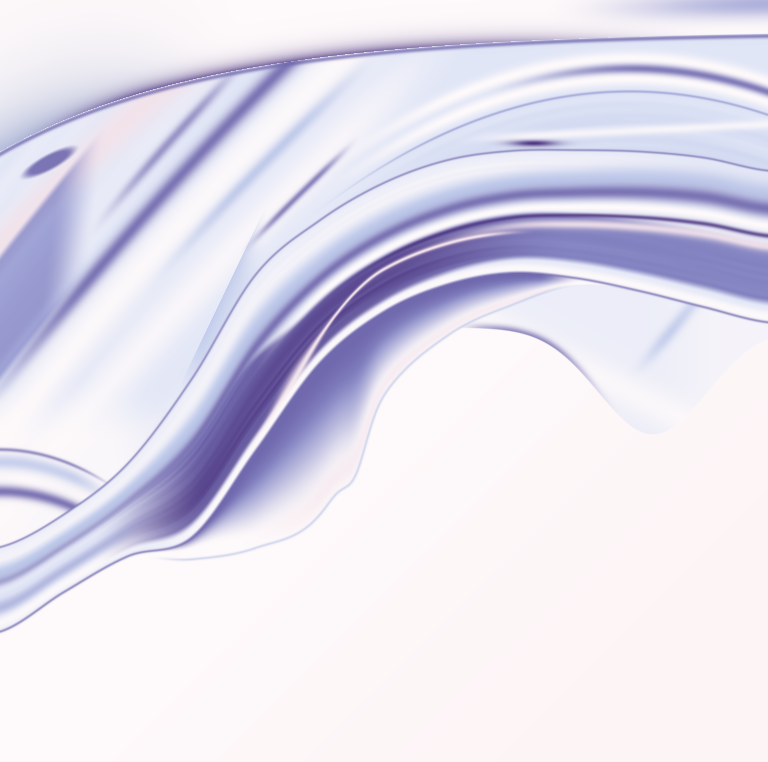
Give the GLSL for this background, as a WebGL 2 fragment shader.

```glsl
#version 300 es
precision highp float;
// Folded violet glass ribbons sweeping over a warm white ground.
// Smooth curves bound each sheet; soft bands give the reflections.
uniform vec2 u_resolution;
out vec4 fragColor;

const vec3 WHITE = vec3(.995, .978, .982), PINK = vec3(.95, .89, .92);
const vec3 PALE = vec3(.88, .9, .965), BLUE = vec3(.7, .75, .9);
const vec3 MID = vec3(.58, .6, .82), VIOLET = vec3(.44, .41, .68), DEEP = vec3(.31, .22, .51);

// Spline depths below the top, at even steps in x
const float UPPER[] = float[](.718, .675, .608, .497, .36, .289, .24, .21, .198, .197, .199, .207, .224);
const float LOWER[] = float[](.829, .777, .73, .705, .591, .476, .409, .373, .358, .365, .382, .403, .423);
const float HEM[] = float[](.829, .777, .735, .734, .719, .675, .518, .44, .4, .374, .382, .403, .423);

float curve(float x, float k[13]) {
  float s = clamp(x, 0., .9999) * 12.;
  int i = int(s);
  float f = s - float(i), a = k[max(i - 1, 0)], b = k[i], c = k[i + 1], d = k[min(i + 2, 12)];
  return b + .5 * f * (c - a + f * (2. * a - 5. * b + 4. * c - d + f * (3. * (b - c) + d - a)));
}
float hash(vec2 p) {
  vec3 q = fract(p.xyx * .1031);
  q += dot(q, q.yzx + 33.33);
  return fract((q.x + q.y) * q.z);
}
float noise(vec2 p) {
  vec2 i = floor(p), f = fract(p), o = vec2(0, 1);
  f = f * f * (3. - 2. * f);
  return mix(mix(hash(i), hash(i + o.yx), f.x), mix(hash(i + o), hash(i + o.yy), f.x), f.y);
}
float band(float d, float w) { return exp(-d * d / (w * w)); }
float ramp(float a, float b, float x) { return smoothstep(a, b, x); }
float fade(float a, float b, float x) { return 1. - ramp(a, b, x); }
float span(float a, float b, float w, float x) { return ramp(a - w, a + w, x) * fade(b - w, b + w, x); }
// Turns a height difference into a distance across the edge
float dist(float d) { return d / max(length(vec2(dFdx(d), dFdy(d))) * u_resolution.y, 1e-4); }
float fill(float d) { return ramp(-.0012, .0012, d); }
// Lays a soft stripe of colour k over c
void tint(inout vec3 c, vec3 k, float amount, float d, float w) { c = mix(c, k, amount * band(d, w)); }

vec3 backdrop(float x, float y, float above) {
  vec3 c = mix(WHITE, vec3(.99, .955, .96), ramp(.9, 1.9, x + y));
  c = mix(c, BLUE * .92, .85 * exp(-above / .05) * fade(0., .32, x));
  tint(c, MID, .75 * ramp(.7, 1., x), y - .03 + .025 * x, .018);
  return mix(c, DEEP, .8 * exp(-above / .009) * fade(.45, .95, x) * ramp(0., .2, x));
}

// Slanted folds of the upper sheet
vec3 folds(float x, float y) {
  float e = y - .512 + 1.29 * x - .39 * x * x, grain = noise(vec2(x * 3., e * 42.));
  vec3 c = mix(PALE, WHITE, .35 * grain);
  tint(c, WHITE, .9, e - .065, .035);
  tint(c, WHITE, .75, e - .17, .035);
  tint(c, PINK, 1., e + .19 - .24 * x, .03);
  float pane = span(-.175, -.015, .008, e) * fade(.1, .16, x + .12 * y);
  c = mix(c, mix(MID, VIOLET, .35 * grain), .85 * pane);
  tint(c, VIOLET, .9 * fade(.38, .56, y + .2 * x), e, .016);
  tint(c, VIOLET, .65 * span(.16, .29, .05, x), e + .06, .01);
  tint(c, BLUE, .75 * span(.25, .44, .07, x), e - .1, .012);
  tint(c, VIOLET, .8 * span(.34, .44, .03, x), e - .187, .006);
  float fold = y - .998 + 2.1 * x;
  c = mix(c, BLUE, .7 * span(.25, .33, .02, x) * fill(fold) * exp(-abs(fold) / .05));
  vec2 eye = mat2(.88, .48, -.48, .88) * vec2(x - .064, y - .213);
  c = mix(c, VIOLET, .9 * fade(.6, 1.1, length(eye / vec2(.042, .011))));
  // Curled strip in the lower left hollow
  c = mix(c, WHITE, .85 * ramp(.5, .58, y) * fade(.14, .24, x));
  float curl = y - .59 - 2.25 * x * x, keep = fade(.09, .16, x);
  tint(c, BLUE, .7 * keep, curl - .016, .01);
  tint(c, VIOLET, .9 * keep, curl - .055, .008);
  tint(c, VIOLET, .7 * keep, curl, .0025);
  return c;
}

// Nested arcs of the upper sheet
vec3 arcs(float x, float y) {
  float arc = y - .09 - .95 * (x - .82) * (x - .82);
  vec3 c = mix(PALE, BLUE, .4 * noise(vec2(x * 4., arc * 130.)) * ramp(0., .1, arc));
  tint(c, WHITE, 1., abs(arc) - .013, .009);
  tint(c, VIOLET, .85 * ramp(.62, .85, x), arc, .006);
  tint(c, MID, .7, arc - .03, .0018);
  tint(c, WHITE, .8 * ramp(.58, .7, x), y - .213 + .05 * x, .006);
  tint(c, DEEP, band(x - .695, .03), y - .188, .004);
  return c;
}

// Main ribbon, t runs from its upper to its lower edge
vec3 ribbon(float x, float t) {
  float u = t + .16 * ramp(.5, 1., x), grain = noise(vec2(x * 5., t * 38.));
  float body = ramp(.12, .27, x), far = ramp(.5, .75, x), thin = 1. - body;
  vec3 c = mix(PALE, WHITE, .6 * band(t - .14, .1) + .2 * grain);
  tint(c, BLUE, .8, u - .31, .09);
  tint(c, VIOLET, .5 + .4 * body, u - .41, .055);
  tint(c, MID, .6 * thin, t - .72, .09);
  tint(c, WHITE, .9 * thin, t - .9, .09);
  vec3 dark = mix(mix(VIOLET, DEEP, .9 * band(t - .73, .2)), mix(MID, VIOLET, .5), far);
  float start = mix(.43, .56, ramp(.3, .4, x)) - .06 * far;
  c = mix(c, mix(dark, MID, .3 * grain), body * span(start, .92 - .05 * far, .03, t));
  tint(c, WHITE, ramp(.33, .43, x), u - .525, .035);
  tint(c, DEEP, .85 * ramp(.4, .55, x), u - .59, .016);
  tint(c, PINK, .9 * far, u - .66, .035);
  float crease = t - mix(.95, .67, ramp(.34, .5, x));
  tint(c, PINK, span(.33, .66, .04, x), crease, .017 + .05 * band(x - .375, .035));
  tint(c, WHITE, .95 * ramp(.17, .28, x), t - .965, .045);
  return c;
}

// Hanging lobe, s runs from the ribbon to the free edge
vec3 lobe(float x, float s) {
  vec3 c = mix(VIOLET, MID, .8 * ramp(.05, .5, s));
  c = mix(c, WHITE, ramp(.25, .9, s + .5 * fade(.2, .34, x)));
  tint(c, PINK, .6 * ramp(.3, .45, x), s - .88, .1);
  return c;
}
vec3 petal(float x, float y, float edge) {
  vec3 c = mix(WHITE, PALE, .6);
  tint(c, WHITE, .8, y - .105 - .5 * x, .025);
  tint(c, BLUE, .8 * fade(.43, .5, y), x - 1.222 + .8 * y, .011);
  tint(c, VIOLET, .75 * span(.62, .76, .05, x), edge, .006);
  return mix(c, WHITE, .5 * ramp(.84, .95, x));
}

void main() {
  vec2 p = gl_FragCoord.xy / u_resolution;
  float x = p.x, y = 1. - p.y, top = y - .04 - .159 * exp(-3.6 * x);
  float up = y - curve(x, UPPER), low = y - curve(x, LOWER);
  float hem = min(low, y - curve(x, HEM) - .035 * band(x - .463, .02));
  float dTop = dist(top), dUp = dist(up), dLow = dist(low), dHem = dist(hem);
  float dTip = dist(y - .43 - .14 * band(x - .85, .1)), hang = span(.22, .73, .03, x);
  // Layers from back to front
  vec3 c = backdrop(x, y, abs(top) + step(0., top));
  c = mix(c, petal(x, y, dTip), fill(-dTip) * fill(dHem) * ramp(.58, .63, x));
  c = mix(c, lobe(x, low / max(low - hem, .004)), fill(dLow) * fill(-dHem) * hang);
  tint(c, BLUE, .55 * hang, dHem, .0018);
  vec3 veil = mix(folds(x, y), arcs(x, y), ramp(.42, .58, x + .3 * y - .06));
  tint(veil, VIOLET, .75, dTop - .003, .003);
  c = mix(c, veil, fill(dTop) * fill(-dUp));
  c = mix(c, ribbon(x, up / (up - low)), fill(dUp) * fill(-dLow));
  tint(c, VIOLET, .65, dUp, .0016);
  tint(c, VIOLET, .7, dLow, .0018);
  fragColor = vec4(c, 1);
}
```
